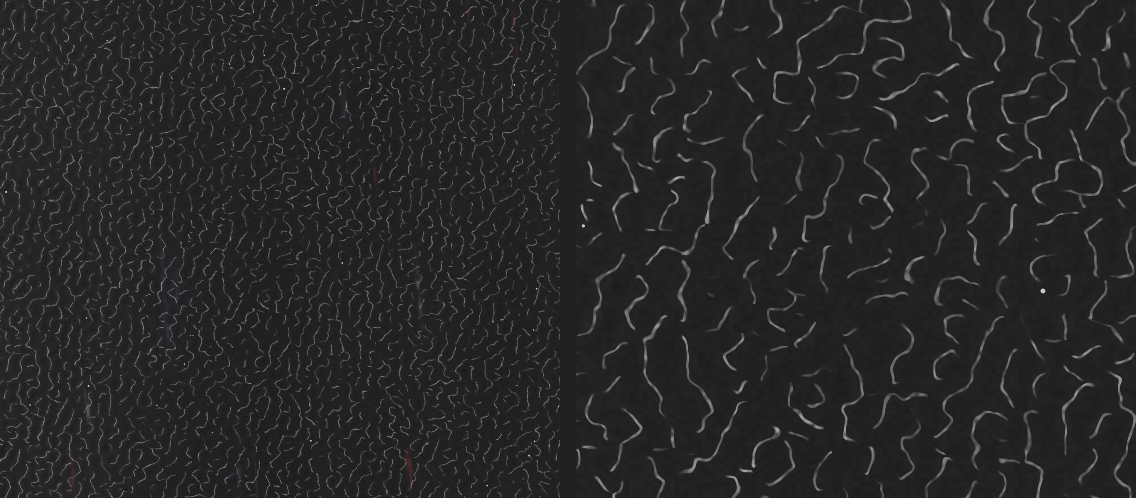
Left, the full canvas; right, a detail of the centre.
A Shadertoy shader for this texture:

```glsl
// Black grained leather: thin pale wrinkles meander over a near-black sheet.
// Wrinkles are zero lines of summed random waves, kept only where their slope
// faces the light; faint vertical scuffs and tiny bright specks lie on top.

#define WAVES 36
#define WRINKLE_FREQ 43.0
#define VERTICAL_STRETCH 0.86
#define LINE_HALF_WIDTH 0.0009
#define LINE_GLOW 0.30
#define BREAKUP 1.7
#define GRAIN 0.024
#define SCUFFS 14
#define SPECK_CELLS 20.0
#define BASE_COLOR vec3(0.131, 0.128, 0.133)
#define HAZE_COLOR vec3(0.018, 0.020, 0.022)

const float TAU = 6.2831853;
const vec2 LIGHT = vec2(0.95, -0.31);

float hash(vec2 p) {
    vec3 q = fract(p.xyx * 0.1031);
    q += dot(q, q.yzx + 33.33);
    return fract((q.x + q.y) * q.z);
}

vec2 hash2(vec2 p) {
    return vec2(hash(p), hash(p + vec2(37.2, 91.7)));
}

float noise(vec2 p) {
    vec2 cell = floor(p), t = fract(p);
    t = t * t * (3.0 - 2.0 * t);
    return mix(mix(hash(cell), hash(cell + vec2(1, 0)), t.x),
               mix(hash(cell + vec2(0, 1)), hash(cell + vec2(1, 1)), t.x), t.y);
}

// Random wave field: x is the height, yz its gradient.
vec3 waveField(vec2 p) {
    vec3 field = vec3(0.0);
    for (int i = 0; i < WAVES; i++) {
        vec2 h = hash2(vec2(float(i) + 0.5, 7.3));
        float angle = 0.5 * TAU * (float(i) + h.x) / float(WAVES);
        vec2 k = vec2(cos(angle), sin(angle) * VERTICAL_STRETCH);
        k *= TAU * WRINKLE_FREQ * mix(0.6, 1.3, h.y);
        float phase = dot(k, p) + TAU * hash(vec2(float(i) + 0.5, 51.9));
        field += vec3(cos(phase), -k * sin(phase));
    }
    return field * sqrt(2.0 / float(WAVES));
}

// Lit parts of the wrinkles, softened over about one pixel.
float wrinkles(vec2 p, vec3 field, float pixel) {
    float slope = max(length(field.yz), 0.001);
    float dist = abs(field.x) / slope;
    float line = 1.0 - smoothstep(LINE_HALF_WIDTH - 0.7 * pixel,
                                  LINE_HALF_WIDTH + 0.7 * pixel, dist);
    float facing = dot(field.yz / slope, LIGHT);
    float gate = facing + BREAKUP * (noise(p * 52.0) - 0.5);
    float sparkle = mix(0.35, 1.45, noise(p * 330.0 + 5.0));
    float strength = mix(0.7, 1.3, noise(p * 34.0 + 19.0));
    return line * smoothstep(-0.05, 0.5, gate) * sparkle * strength;
}

// Frayed vertical marks, some red, some brown, some bluish.
vec3 scuffs(vec2 p, float aspect) {
    vec3 sum = vec3(0.0);
    float fray = noise(p * vec2(240.0, 28.0)) * noise(p * vec2(130.0, 70.0));
    for (int i = 0; i < SCUFFS; i++) {
        vec2 seed = vec2(float(i) + 0.5, 17.1);
        vec2 q = p - hash2(seed) * vec2(aspect, 1.0);
        vec2 size = mix(vec2(0.003, 0.03), vec2(0.010, 0.10), hash2(seed + 4.7));
        q.x += 0.08 * q.y;
        float mask = exp(-dot(q / size, q / size) * 2.0);
        float kind = hash(seed + 9.4);
        vec3 tint = kind < 0.35 ? vec3(0.30, 0.06, 0.06)
                  : kind < 0.65 ? vec3(0.19, 0.16, 0.15)
                                : vec3(0.07, 0.08, 0.12);
        sum += tint * mask * fray * 1.5;
    }
    return sum;
}

// Sparse dust points, at most one in each cell.
float specks(vec2 p, float pixel) {
    vec2 cell = floor(p * SPECK_CELLS);
    vec2 center = (cell + 0.2 + 0.6 * hash2(cell + 3.1)) / SPECK_CELLS;
    float radius = mix(0.0010, 0.0020, hash(cell + 8.6));
    float dotMask = 1.0 - smoothstep(radius - 0.5 * pixel, radius + 0.5 * pixel,
                                     length(p - center));
    return dotMask * step(0.93, hash(cell + 60.4));
}

void mainImage(out vec4 fragColor, in vec2 fragCoord) {
    float pixel = 1.0 / iResolution.y;
    float aspect = iResolution.x * pixel;
    vec2 p = fragCoord * pixel;

    // Small wobble roughens the wrinkle edges.
    vec2 wobble = vec2(noise(p * 150.0), noise(p * 150.0 + 43.0)) - 0.5;
    vec3 field = waveField(p + 0.0032 * wobble);

    // Sheet: hazy left side, soft relief, vertical clouding and fine grain.
    float haze = smoothstep(0.45, 0.0, p.x / aspect);
    float cloud = noise(p * vec2(9.0, 2.5)) - 0.5;
    float relief = dot(field.yz, LIGHT) / (TAU * WRINKLE_FREQ);
    vec3 color = BASE_COLOR + HAZE_COLOR * haze;
    color += 0.010 * cloud + relief * mix(0.004, 0.012, haze);
    color += GRAIN * (noise(p * 330.0 + 71.0) - 0.5);

    // Marks on the sheet.
    color += scuffs(p, aspect);
    color += LINE_GLOW * wrinkles(p, field, pixel) * vec3(0.99, 0.99, 1.0);
    color = mix(color, vec3(0.78), specks(p, pixel));
    fragColor = vec4(clamp(color, 0.0, 1.0), 1.0);
}
```
